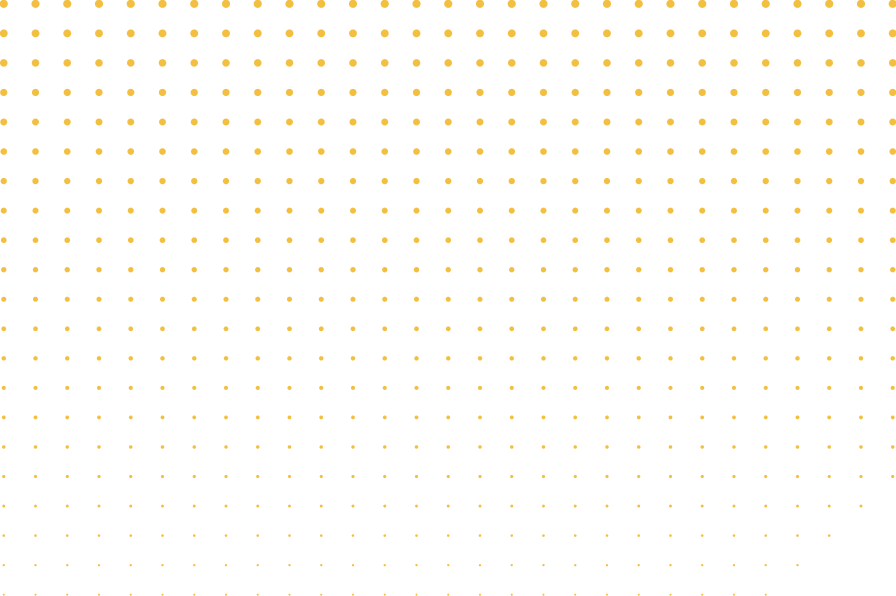
Reproduce this pattern procedurally as a WebGL 1 fragment shader.

```glsl
precision highp float;
// Halftone grid of amber dots on white, shrinking evenly from top to bottom.
// Each pixel finds its nearest grid cell and measures the distance to that dot;
// a diagonal cut removes the dots in the lower right corner.

uniform vec2 u_resolution;

const vec3 PAPER = vec3(1.0);
const vec3 AMBER = vec3(0.95, 0.75, 0.25);

// Lengths are fractions of the canvas height, measured from the top left.
const vec2 FIRST_DOT = vec2(0.0063, 0.0064);
const vec2 PITCH = vec2(0.05327, 0.04957);
const vec2 LAST_CELL = vec2(28.0, 20.0);
const float TOP_RADIUS = 0.0068;
const float BOTTOM_RADIUS = 0.0016;
const float DIAGONAL_LIMIT = 44.0;

// Index of the dot closest to a point, kept inside the grid.
vec2 nearestCell(vec2 point, vec2 origin, vec2 pitch, vec2 lastCell) {
  return clamp(floor((point - origin) / pitch + 0.5), vec2(0.0), lastCell);
}

// Signed distance to a disc.
float discDistance(vec2 offset, float radius) {
  return length(offset) - radius;
}

// Edge coverage, smoothed over one pixel.
float coverage(float signedDistance, float pixel) {
  return clamp(0.5 - signedDistance / pixel, 0.0, 1.0);
}

// One for cells above the diagonal cut, zero for cells beyond it.
float keepCell(vec2 cell, float limit) {
  return step(cell.x + cell.y, limit + 0.5);
}

void main() {
  float pixel = 1.0 / u_resolution.y;
  vec2 point = vec2(gl_FragCoord.x, u_resolution.y - gl_FragCoord.y) * pixel;

  // Dot size falls linearly with the row.
  vec2 cell = nearestCell(point, FIRST_DOT, PITCH, LAST_CELL);
  float radius = mix(TOP_RADIUS, BOTTOM_RADIUS, cell.y / LAST_CELL.y);

  vec2 center = FIRST_DOT + cell * PITCH;
  float dotMask = coverage(discDistance(point - center, radius), pixel);
  dotMask *= keepCell(cell, DIAGONAL_LIMIT);

  gl_FragColor = vec4(mix(PAPER, AMBER, dotMask), 1.0);
}
```
